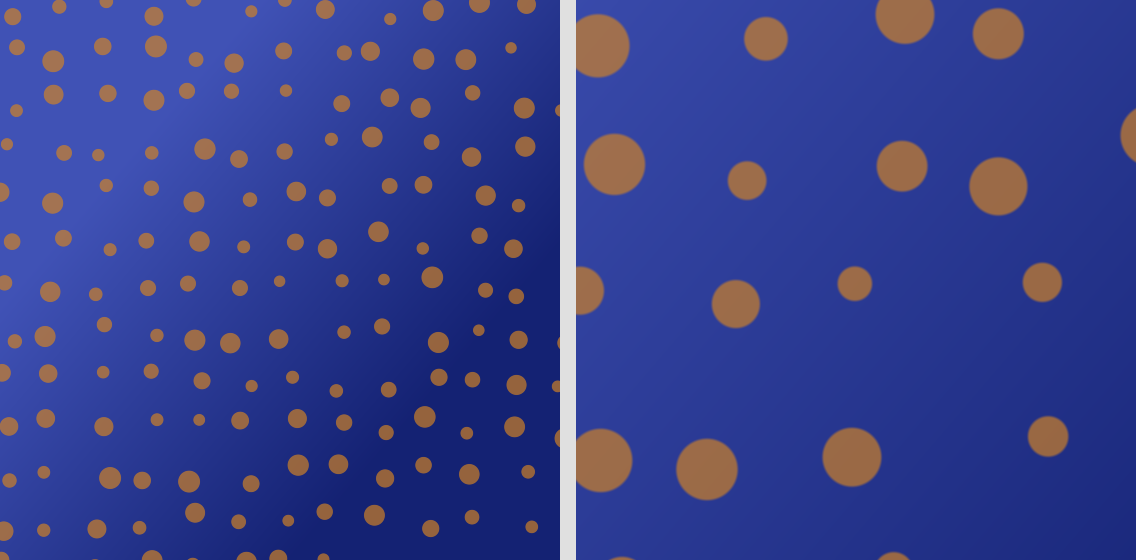
Left, the full canvas; right, a detail of the centre.
Give the GLSL for this pattern, as a three.js fragment shader.

```glsl
// Copper dots scattered over a diagonal indigo gradient.
// Each cell of a 12 by 12 grid holds one dot of random size, nudged off centre;
// the dots are translucent, so they darken along with the ground.
varying vec2 vUv;

// Three independent random values per cell
vec3 hash3(vec2 cell) {
  vec3 q = vec3(dot(cell, vec2(127.1, 311.7)),
                dot(cell, vec2(269.5, 183.3)),
                dot(cell, vec2(419.2, 371.9)));
  return fract(sin(q) * 43758.547);
}

// Indigo ground: flat at both ends, with a linear ramp between
vec3 ground(vec2 uv) {
  float along = dot(vec2(uv.x, 1.0 - uv.y), vec2(0.76, 0.65));
  float ramp = clamp((along - 0.36) / 0.68, 0.0, 1.0);
  return mix(vec3(0.25, 0.32, 0.71), vec3(0.08, 0.133, 0.452), ramp);
}

// Coverage of the jittered dots; each stays inside its own cell
float dots(vec2 uv) {
  vec2 grid = uv * 12.0 + vec2(0.33, 0.67);
  vec3 rnd = hash3(floor(grid) + 3.0);
  vec2 centre = 0.5 + (rnd.xy - 0.5) * 0.48;
  float radius = mix(0.122, 0.235, rnd.z);
  float dist = length(fract(grid) - centre) - radius;
  return 1.0 - smoothstep(-0.013, 0.013, dist);
}

void main() {
  vec3 copper = vec3(0.82, 0.51, 0.14);
  vec3 color = mix(ground(vUv), copper, 0.68 * dots(vUv));
  gl_FragColor = vec4(color, 1.0);
}
```
